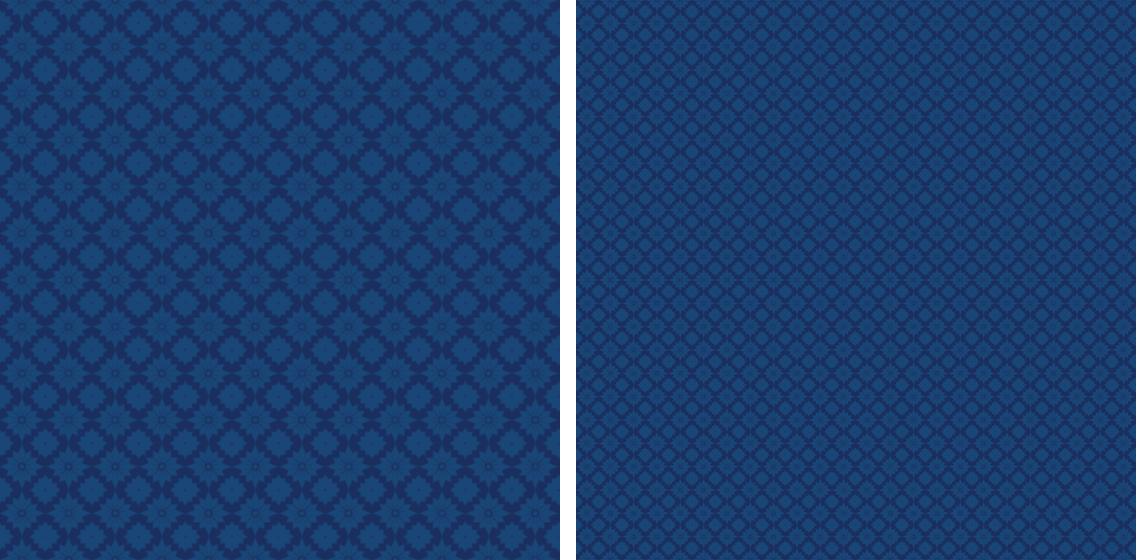
Left: one tile. Right: repeated 2 by 2.
Reproduce this pattern procedurally as a Shadertoy shader.

```glsl
// Tone-on-tone blue blossoms: large and small twelve-petal flowers alternate on
// a diagonal grid, leaving a navy diamond lattice between them. Each flower is
// a star outline folded into one octant, with dark seams and a pierced centre.

const float REPEATS = 12.0;
const float TAU = 6.2831853;
const float STEP = TAU / 24.0;  // angle from a petal tip to the next valley
const vec3 NAVY = vec3(0.100, 0.186, 0.374);
const vec3 BLUE = vec3(0.098, 0.274, 0.462);

float hash(vec2 p) {
    vec3 q = fract(vec3(p.xyx) * 0.1031);
    q += dot(q, q.yzx + 33.33);
    return fract((q.x + q.y) * q.z);
}

// Offset from the nearest point of a unit grid
vec2 gridCell(vec2 p, vec2 centre) {
    return fract(p - centre + 0.5) - 0.5;
}

// Random value per grid point, wrapping at the canvas edge
float cellRandom(vec2 p, vec2 centre) {
    return hash(mod(floor(p - centre + 0.5), REPEATS));
}

float fill(float d, float soft) {
    return 1.0 - smoothstep(-soft, soft, d);
}

vec2 polar(float r, float angle) {
    return r * vec2(cos(angle), sin(angle));
}

// Mirror the plane into the octant above the x axis
vec2 foldOctant(vec2 p) {
    p = abs(p);
    return p.y > p.x ? p.yx : p;
}

// Signed distance to the line through a and b, positive outside
float edgeLine(vec2 p, vec2 a, vec2 b) {
    vec2 along = normalize(b - a);
    return dot(p - a, vec2(along.y, -along.x));
}

// Star outline; radii hold axis tip, side valley, side tip, diagonal valley
float starEdge(vec2 p, vec4 radii) {
    vec2 tip = polar(radii.x, 0.0);
    vec2 valley = polar(radii.y, STEP);
    vec2 sideTip = polar(radii.z, 2.0 * STEP);
    vec2 diagonal = polar(radii.w, 3.0 * STEP);
    float angle = atan(p.y, p.x + 1e-6);
    if (angle < STEP) return edgeLine(p, tip, valley);
    if (angle < 2.0 * STEP) return edgeLine(p, valley, sideTip);
    return edgeLine(p, sideTip, diagonal);
}

// Dark line along a ray, fading out between two radii
float seam(vec2 p, float angle, vec2 range, float width, float soft) {
    float across = abs(dot(p, vec2(-sin(angle), cos(angle))));
    float r = length(p);
    return fill(across - width, soft)
         * smoothstep(range.x - soft, range.x + soft, r)
         * (1.0 - smoothstep(range.y - 0.08, range.y, r));
}

float largeFlower(vec2 p, float wear, float soft) {
    vec2 q = foldOctant(p);
    float r = length(p);
    float shape = fill(starEdge(q, vec4(0.475, 0.30, 0.385, 0.27)), soft);
    float side = seam(q, STEP, vec2(0.09, 0.27), 0.010, soft);
    float diagonal = seam(q, 3.0 * STEP, vec2(0.07, 0.27), 0.014, soft);
    float ring = fill(abs(r - 0.065) - 0.022, soft);
    return shape * (1.0 - 0.40 * side) * (1.0 - 0.60 * diagonal)
         * (1.0 - mix(0.6, 0.9, wear) * ring);
}

float smallFlower(vec2 p, float wear, float soft) {
    vec2 q = foldOctant(p);
    float shape = fill(starEdge(q, vec4(0.325, 0.25, 0.285, 0.21)), soft);
    float eye = fill(length(p) - 0.025, soft);
    return shape * (1.0 - mix(0.4, 0.8, wear) * eye);
}

void mainImage(out vec4 fragColor, in vec2 fragCoord) {
    vec2 p = fragCoord / iResolution.xy * REPEATS;
    float soft = max(0.026, 0.8 * REPEATS / iResolution.y);

    // Two interleaved grids, each flower with a slightly different centre
    vec2 largeAt = vec2(0.47, 0.0);
    vec2 smallAt = vec2(0.97, 0.5);
    float large = largeFlower(gridCell(p, largeAt), cellRandom(p, largeAt), soft);
    float small = smallFlower(gridCell(p, smallAt), cellRandom(p, smallAt), soft);

    fragColor = vec4(mix(NAVY, BLUE, max(large, small)), 1.0);
}
```
